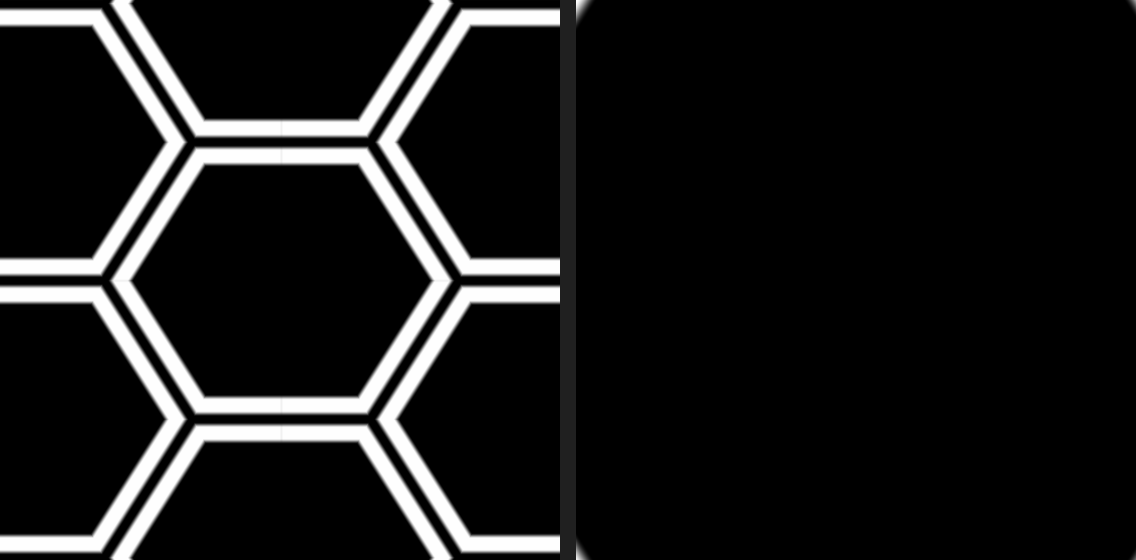
Left, the full canvas; right, a detail of the centre.
Give the GLSL for this pattern, as a WebGL 2 fragment shader.

```glsl
#version 300 es
precision highp float;
// Honeycomb of wide hexagons, each outlined by a white band on black.

#define CENTER vec2(0.5026, 0.4987)  // middle of the central cell
#define COLUMN 0.4753                // spacing of neighbouring columns
#define ROW 0.4948                   // spacing of cells in a column
#define SLANT vec2(182.0, 116.0)     // direction facing the slanted sides
#define BAND_OUTER 0.0101            // cell border to outer band edge
#define BAND_INNER 0.0394            // cell border to inner band edge
#define SOFTNESS 0.0050              // half width of the edge blur
#define SEAM_WIDTH 0.0035
#define SEAM_DEPTH 0.05
#define BAND_COLOR vec3(0.995)
#define GROUND_COLOR vec3(0.0)

uniform vec2 u_resolution;
out vec4 fragColor;

// Distance inward from the border of a hexagon centred at the origin.
float hexInset(vec2 p) {
    p = abs(p);
    vec2 normal = normalize(SLANT);
    float slantReach = 0.5 * dot(normal, vec2(COLUMN, 0.5 * ROW));
    return min(0.5 * ROW - p.y, slantReach - dot(p, normal));
}

// Position relative to the nearest centre of a rectangular lattice.
vec2 repeatCell(vec2 p, vec2 period) {
    return mod(p + 0.5 * period, period) - 0.5 * period;
}

// Two interleaved lattices form the staggered columns.
float honeycombInset(vec2 p) {
    vec2 period = vec2(2.0 * COLUMN, ROW);
    float even = hexInset(repeatCell(p, period));
    float odd = hexInset(repeatCell(p - 0.5 * period, period));
    return max(even, odd);
}

float softStep(float edge, float x) {
    return smoothstep(edge - SOFTNESS, edge + SOFTNESS, x);
}

void main() {
    vec2 p = gl_FragCoord.xy / u_resolution - CENTER;
    float inset = honeycombInset(p);

    // White band between the two insets
    float band = softStep(BAND_OUTER, inset) - softStep(BAND_INNER, inset);

    // Faint seams along the central axes
    float axisDistance = min(abs(p.x), abs(p.y));
    float seam = 1.0 - smoothstep(0.0, SEAM_WIDTH, axisDistance);
    band *= 1.0 - SEAM_DEPTH * seam;

    fragColor = vec4(mix(GROUND_COLOR, BAND_COLOR, band), 1.0);
}
```
